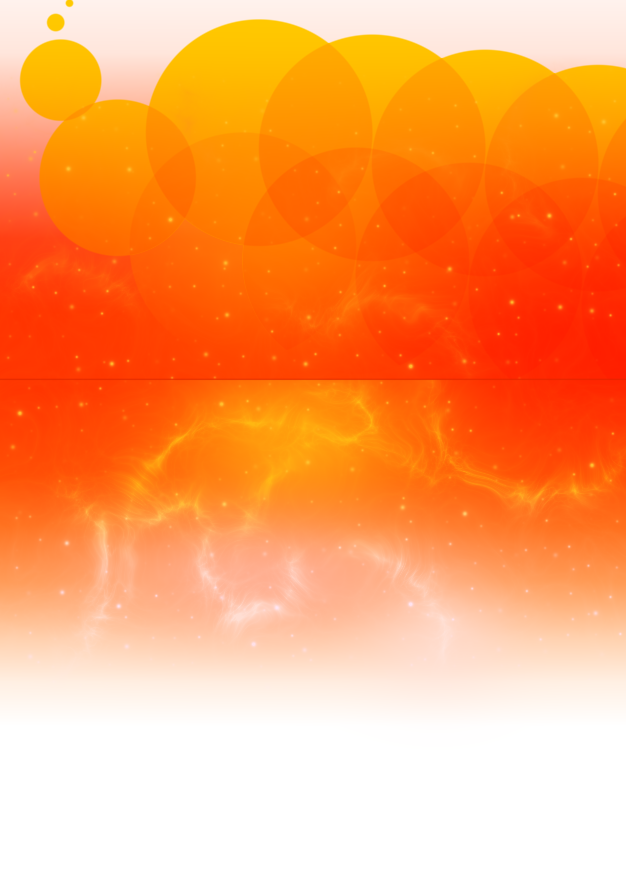
Reproduce this background procedurally as a WebGL 2 fragment shader.

```glsl
#version 300 es
precision highp float;
// Fiery nebula sky fading to white, with translucent discs above a thin horizon.
// A vertical colour ramp carries soft glows, a lattice of discs, arcs frayed by
// gradient noise, and hashed stars. Lengths are in canvas widths, y runs down.
uniform vec2 u_resolution;
out vec4 fragColor;

const float HORIZON = 0.606;
const float DISC_RADIUS = 0.181;

// Ramp stops: height, green, blue (red stays full).
const vec3 RAMP[13] = vec3[13](
  vec3(0.0, 0.95, 0.93), vec3(0.085, 0.90, 0.86), vec3(0.19, 0.68, 0.58),
  vec3(0.28, 0.46, 0.33), vec3(0.38, 0.24, 0.08), vec3(0.50, 0.19, 0.0),
  vec3(0.62, 0.20, 0.0), vec3(0.76, 0.30, 0.02), vec3(0.84, 0.43, 0.10),
  vec3(0.93, 0.60, 0.32), vec3(1.02, 0.82, 0.68), vec3(1.09, 0.94, 0.89),
  vec3(1.16, 1.0, 1.0));

// Nebula arcs: centre, radius, angle of the brightest part.
const vec4 UPPER_ARCS[6] = vec4[6](
  vec4(0.38, 0.17, 0.09, 2.8), vec4(0.64, 0.34, 0.10, -1.7),
  vec4(0.98, 0.25, 0.17, -2.8), vec4(0.50, 0.42, 0.085, 1.4),
  vec4(0.62, 0.60, 0.12, -1.2), vec4(0.12, 0.53, 0.10, -1.5));
const vec4 LOWER_ARCS[9] = vec4[9](
  vec4(0.40, 0.87, 0.20, -2.1), vec4(0.53, 0.69, 0.065, -0.9),
  vec4(0.56, 0.89, 0.18, -1.9), vec4(0.41, 0.89, 0.085, 2.6),
  vec4(0.39, 0.91, 0.085, 0.8), vec4(-0.02, 0.93, 0.19, 0.35),
  vec4(0.56, 1.03, 0.15, -0.4), vec4(0.87, 0.60, 0.19, 1.9),
  vec4(0.29, 0.86, 0.06, -1.8));

vec2 hash2(vec2 p) {
  vec3 q = fract(p.xyx * vec3(0.1031, 0.1030, 0.0973));
  q += dot(q, q.yzx + 33.33);
  return fract((q.xx + q.yz) * q.zy);
}

float gradientNoise(vec2 p) {
  vec2 i = floor(p), f = fract(p), u = f * f * (3.0 - 2.0 * f);
  vec2 e = vec2(0.0, 1.0);
  float a = dot(hash2(i) * 2.0 - 1.0, f);
  float b = dot(hash2(i + e.yx) * 2.0 - 1.0, f - e.yx);
  float c = dot(hash2(i + e.xy) * 2.0 - 1.0, f - e.xy);
  float d = dot(hash2(i + e.yy) * 2.0 - 1.0, f - e.yy);
  return mix(mix(a, b, u.x), mix(c, d, u.x), u.y);
}

// Thin bright threads where the noise crosses zero.
float fibres(vec2 p) {
  float sum = 0.0, weight = 0.5;
  for (int i = 0; i < 4; i++) {
    sum += weight * pow(1.0 - min(abs(gradientNoise(p)) * 2.2, 1.0), 5.0);
    p = mat2(1.6, 1.2, -1.2, 1.6) * p + 7.3;
    weight *= 0.6;
  }
  return sum;
}

vec3 ramp(float y) {
  vec2 gb = RAMP[0].yz;
  for (int i = 1; i < 13; i++)
    gb = mix(gb, RAMP[i].yz, clamp((y - RAMP[i - 1].x) / (RAMP[i].x - RAMP[i - 1].x), 0.0, 1.0));
  return vec3(1.0, gb);
}

float disc(vec2 p, vec2 centre, float radius, float pixel) {
  return smoothstep(pixel, -pixel, length(p - centre) - radius);
}

float glow(vec2 p, vec2 centre, vec2 size) {
  vec2 v = (p - centre) / size;
  return exp(-dot(v, v));
}

float arc(vec2 p, vec4 shape) {
  vec2 v = p - shape.xy;
  float r = length(v);
  float facing = dot(v / max(r, 0.001), vec2(cos(shape.w), sin(shape.w)));
  return exp(-abs(r - shape.z) / 0.017) * smoothstep(0.0, 0.9, facing);
}

float stars(vec2 p, float cells, float size) {
  vec2 id = floor(p * cells), h = hash2(id + cells);
  float d = length(fract(p * cells) - 0.25 - 0.5 * h) / cells;
  float power = pow(hash2(id + 51.7).x, 3.0);
  return power * (exp(-d * d / (size * size)) + 0.25 * exp(-d / (size * 1.6)));
}

void main() {
  float pixel = 1.0 / u_resolution.x;
  vec2 p = vec2(gl_FragCoord.x, u_resolution.y - gl_FragCoord.y) * pixel;
  float below = smoothstep(HORIZON - pixel, HORIZON + pixel, p.y);
  vec3 color = ramp(p.y);

  // Discs: a tilted lattice and a trail of shrinking ones at the left.
  float count = disc(p, vec2(0.188, 0.284), 0.125, pixel) + disc(p, vec2(0.097, 0.128), 0.065, pixel)
    + disc(p, vec2(0.089, 0.036), 0.014, pixel) + disc(p, vec2(0.111, 0.005), 0.006, pixel);
  for (int i = 0; i < 10; i++) {
    vec2 cell = vec2(i % 5, i / 5);
    vec2 centre = vec2(0.414, 0.212) + cell.x * vec2(0.1805, 0.0242) + cell.y * vec2(-0.026, 0.1805);
    count += disc(p, centre, DISC_RADIUS, pixel) * (1.0 - 0.4 * cell.y * step(cell.x, 0.5));
  }
  vec3 warm = vec3(1.0, 0.79 - 0.60 * smoothstep(0.0, 0.6, p.y), 0.0);
  color = mix(color, warm, min(count, 1.0) * (1.0 - below));
  color.g += 0.17 * glow(p, vec2(0.46, 0.43), vec2(0.25, 0.17)) * (1.0 - below);
  color.g *= pow(0.87, max(count - 1.0, 0.0) * (1.0 - 0.8 * below));
  color.g *= 1.0 - 0.35 * glow(p, vec2(0.95, 0.52), vec2(0.28, 0.17));

  // Yellow and pink clouds below the horizon.
  color = mix(color, vec3(1.0, 0.66, 0.05), 0.85 * below * glow(p, vec2(0.47, 0.70), vec2(0.20, 0.14)));
  color = mix(color, vec3(1.0, 0.69, 0.60), 0.85 * below * glow(p, vec2(0.43, 0.92), vec2(0.28, 0.10)));
  color = mix(color, vec3(1.0, 0.87, 0.84), 0.6 * below * glow(p, vec2(0.70, 1.02), vec2(0.12, 0.09)));

  // Frayed filaments, from orange through yellow to pale pink.
  vec2 bend = vec2(gradientNoise(p * 9.0), gradientNoise(p * 9.0 + 31.0));
  vec2 q = p + 0.035 * bend + 0.012 * vec2(gradientNoise(p * 30.0), gradientNoise(p * 30.0 + 17.0));
  float upper = 0.0, lower = 0.0;
  for (int i = 0; i < 6; i++) upper += arc(q, UPPER_ARCS[i]);
  for (int i = 0; i < 9; i++) lower += arc(q, LOWER_ARCS[i]);
  float threads = fibres(q * 14.0 + bend);
  float wisps = mix(0.55 * upper, lower, below) * (0.2 + 0.75 * threads) + 0.06 * threads;
  float pale = smoothstep(0.76, 0.92, p.y);
  vec3 wispColor = mix(vec3(1.0, mix(0.58, 0.76, below), 0.08), vec3(1.0, 0.91, 0.89), pale);
  float sky = smoothstep(0.08, 0.2, p.y) * smoothstep(1.13, 1.0, p.y);
  color = mix(color, wispColor, min(wisps, 0.8) * sky);

  // Stars and the horizon line.
  float sparkle = stars(p, 13.0, 0.0035) + 0.7 * stars(p + 0.37, 27.0, 0.002);
  vec3 starColor = mix(vec3(1.0, 0.78, 0.2), vec3(1.0, 0.9, 0.97), pale);
  color = mix(color, starColor, min(sparkle, 0.9) * sky);
  float line = smoothstep(0.0022, 0.0, abs(p.y - HORIZON));
  color = mix(color, vec3(0.86, 0.14, 0.0), 0.6 * line);
  fragColor = vec4(clamp(color, 0.0, 1.0), 1.0);
}
```
